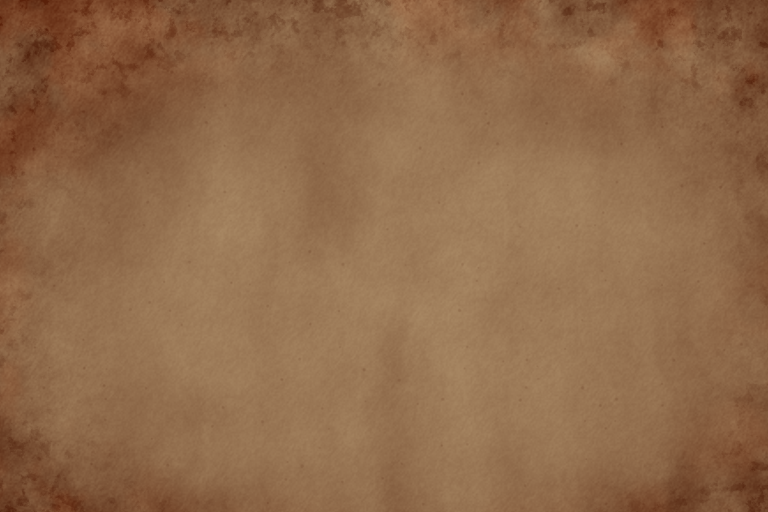
This texture is drawn by a Shadertoy shader. Its source:

```glsl
#define DARK_RUST vec3(0.36, 0.18, 0.09)
#define PALE_TAN vec3(0.64, 0.51, 0.37)
#define LIGHT_CENTER vec2(0.52, 0.42)
#define VIGNETTE 0.32
#define BLOTCH 0.42
#define STREAK 0.26
#define MOTTLE 0.34
#define GRAIN 0.13
#define SPECK_CELLS 26.0

float hash(vec2 p) {
    vec3 q = fract(p.xyx * 0.1031);
    q += dot(q, q.yzx + 33.33);
    return fract((q.x + q.y) * q.z);
}

float noise(vec2 p) {
    vec2 i = floor(p), f = fract(p);
    f = f * f * (3.0 - 2.0 * f);
    vec2 e = vec2(1.0, 0.0);
    return mix(mix(hash(i), hash(i + e), f.x),
               mix(hash(i + e.yx), hash(i + e.xx), f.x), f.y);
}

// Layered noise centred on zero
float fbm(vec2 p) {
    float sum = 0.0, amp = 0.5;
    for (int i = 0; i < 5; i++) {
        sum += amp * (noise(p) - 0.5);
        p = mat2(0.8, 0.6, -0.6, 0.8) * p * 2.03 + 17.3;
        amp *= 0.55;
    }
    return sum;
}

// Soft elliptical cloud, 1 at its centre
float cloud(vec2 p, vec2 center, vec2 radius) {
    vec2 d = (p - center) / radius;
    return exp(-dot(d, d));
}

// Sparse dark flecks, one candidate per cell
float specks(vec2 p) {
    vec2 cell = floor(p * SPECK_CELLS);
    vec2 offset = 0.2 + 0.6 * vec2(hash(cell + 3.1), hash(cell + 8.7));
    float radius = 0.03 + 0.05 * hash(cell + 5.3);
    float soft = SPECK_CELLS / iResolution.y;
    float d = length(fract(p * SPECK_CELLS) - offset);
    return step(0.82, hash(cell + 1.9)) * (1.0 - smoothstep(radius - soft, radius + soft, d));
}

void mainImage(out vec4 fragColor, in vec2 fragCoord) {
    vec2 uv = fragCoord / iResolution.xy;
    vec2 p = fragCoord / iResolution.y;
    vec2 warp = 0.12 * vec2(fbm(p * 5.0 + 2.0), fbm(p * 5.0 + 41.0));
    vec2 w = p + warp;

    // Broad falloff, heaviest at the corners
    vec2 v = pow(abs(uv - LIGHT_CENTER) * 2.0, vec2(2.6));
    float edge = v.x + v.y;
    float tone = 0.94 - VIGNETTE * edge;

    // Worn corners and borders
    tone -= 0.20 * cloud(w, vec2(0.10, 0.05), vec2(0.20, 0.14));
    tone -= 0.26 * cloud(w, vec2(0.40, 0.00), vec2(0.12, 0.06));
    tone -= 0.26 * cloud(w, vec2(1.25, 0.00), vec2(0.12, 0.06));
    tone -= 0.22 * cloud(w, vec2(1.46, 0.13), vec2(0.14, 0.16));
    tone -= 0.14 * cloud(w, vec2(1.48, 0.48), vec2(0.07, 0.14));
    tone -= 0.15 * cloud(w, vec2(0.02, 0.68), vec2(0.06, 0.06));

    // Inner stains and faint drips
    tone -= 0.13 * cloud(w, vec2(0.26, 0.76), vec2(0.16, 0.09));
    tone -= 0.15 * cloud(w, vec2(1.08, 0.75), vec2(0.20, 0.08));
    tone -= 0.14 * cloud(w, vec2(0.37, 0.19), vec2(0.12, 0.07));
    tone -= 0.14 * cloud(w, vec2(0.64, 0.60), vec2(0.05, 0.16));
    tone -= 0.12 * cloud(w, vec2(0.76, 0.27), vec2(0.03, 0.14));

    // Pale worn areas
    tone += 0.10 * cloud(w, vec2(0.24, 0.37), vec2(0.15, 0.11));
    tone += 0.12 * cloud(w, vec2(1.36, 0.56), vec2(0.09, 0.12));
    tone += 0.14 * cloud(w, vec2(1.22, 0.91), vec2(0.14, 0.07));

    // Blotches, vertical streaks and rough mottling near the border
    float rim = smoothstep(0.35, 1.6, edge);
    float mottle = fbm(p * 18.0 + 9.0);
    tone += BLOTCH * (0.6 + 0.6 * rim) * fbm(w * 5.0 + 7.0);
    tone += STREAK * fbm(vec2(w.x * 9.0, w.y * 2.0) + 23.0);
    tone += MOTTLE * (0.25 + 1.6 * rim) * mottle;
    tone -= 0.25 * rim * smoothstep(0.08, 0.25, fbm(p * 45.0 + 31.0));

    // Paper fibres and flecks
    vec2 fibre = mat2(0.8, 0.6, -0.6, 0.8) * p;
    float grain = noise(fibre * vec2(240.0, 110.0)) + noise(p * 290.0) - 1.0;
    tone += GRAIN * grain * (0.6 + 0.5 * rim);
    tone -= 0.16 * specks(p);

    // Rust tint where the border is darkest
    vec3 color = mix(DARK_RUST, PALE_TAN, clamp(tone, -0.12, 1.06));
    float rust = rim * smoothstep(-0.05, 0.2, fbm(p * 7.0 + 53.0));
    color += rust * vec3(0.03, -0.012, -0.02);
    fragColor = vec4(clamp(color, 0.0, 1.0), 1.0);
}
```
